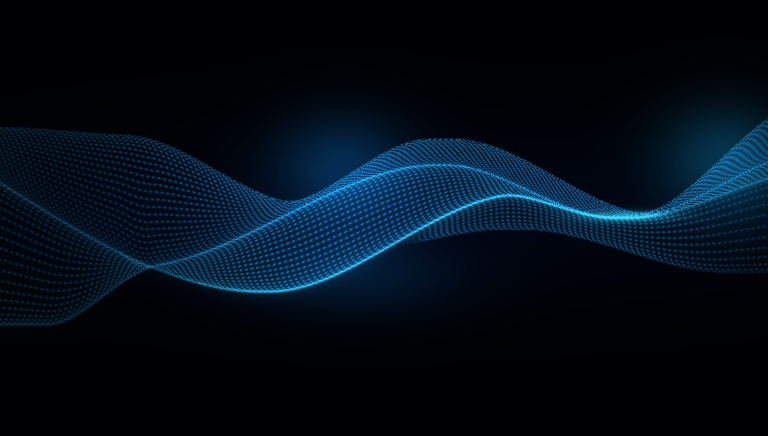
A WebGL 1 fragment shader for this background:

```glsl
precision highp float;
// A folded sheet of glowing dots rolling across a dark blue backdrop.
// Four wavy edges, chained from smooth steps, bound three translucent folds;
// each fold carries rows of dots that crowd together toward its edges.
uniform vec2 u_resolution;

const float PI = 3.14159;

// Wave edges: height over the middle line, in canvas widths
float crestEdge(float x) {
  return 0.118 - 0.010 * smoothstep(0.0, 0.18, x) - 0.090 * smoothstep(0.16, 0.40, x)
    + 0.085 * smoothstep(0.36, 0.56, x) - 0.100 * smoothstep(0.59, 0.86, x)
    + 0.150 * smoothstep(0.82, 1.06, x);
}

float innerEdge(float x) {
  return -0.139 + 0.075 * smoothstep(0.06, 0.21, x) + 0.133 * smoothstep(0.17, 0.57, x)
    - 0.068 * smoothstep(0.58, 0.80, x) + 0.085 * smoothstep(0.82, 1.06, x);
}

float frontEdge(float x) {
  return 0.194 - 0.290 * smoothstep(-0.35, 0.34, x) + 0.127 * smoothstep(0.35, 0.68, x)
    - 0.031 * smoothstep(0.65, 0.80, x) + 0.060 * smoothstep(0.82, 1.06, x);
}

float lowerEdge(float x) {
  return -0.035 + 0.020 * smoothstep(0.50, 0.65, x) - 0.056 * smoothstep(0.68, 0.95, x);
}

// Soft round glow with separate radii
float glow(vec2 p, vec2 center, vec2 radius) {
  vec2 d = (p - center) / radius;
  return exp(-dot(d, d));
}

// Thin bright line with a faint halo
float rim(float d) {
  return exp(-d * d / 0.000004) + 0.25 * exp(-abs(d) / 0.008);
}

// One fold between two edges: x = dots, y = coverage
vec2 fold(vec2 p, float top, float bottom, float rows) {
  float span = bottom - top;
  span = (span < 0.0 ? -1.0 : 1.0) * max(abs(span), 0.002);
  float s = clamp((p.y - top) / span, 0.0, 1.0);
  float cover = smoothstep(-0.002, 0.001, min(p.y - min(top, bottom), max(top, bottom) - p.y));

  // Cosine spacing packs the rows near both edges
  float row = min(floor(acos(1.0 - 2.0 * s) / PI * rows), rows - 1.0) + 0.5;
  float center = 0.5 - 0.5 * cos(PI * row / rows);
  float column = fract(p.x * 138.0 + 4.0 * center + 0.5 * row) - 0.5;
  vec2 d = vec2(column / 138.0, (s - center) * span);
  d /= vec2(0.0023, 0.0016);
  return vec2(exp(-dot(d, d)), 1.0) * cover;
}

void main() {
  vec2 p = (gl_FragCoord.xy - vec2(0.0, 0.5 * u_resolution.y)) / u_resolution.x;
  float x = p.x;
  float crest = crestEdge(x);
  float inner = innerEdge(x);
  float front = frontEdge(x);
  float lower = lowerEdge(x);

  // Backdrop: near black, with a navy haze and lights behind the wave
  vec3 color = vec3(0.0, 0.001, 0.006);
  color += vec3(0.002, 0.018, 0.065) * glow(p, vec2(0.56, 0.01), vec2(0.50, 0.115));
  color += vec3(0.015, 0.16, 0.27) * glow(p, vec2(0.445, 0.065), vec2(0.085, 0.068));
  color += vec3(0.02, 0.20, 0.28) * glow(p, vec2(0.945, 0.075), vec2(0.085, 0.070));
  color += vec3(0.01, 0.09, 0.16) * glow(p, vec2(0.46, -0.075), vec2(0.13, 0.050));

  // Folds fade toward the left and the lower right
  float light = mix(0.42, 1.0, smoothstep(0.05, 0.38, x)) * (1.0 - 0.30 * smoothstep(0.86, 1.0, x));
  float tail = smoothstep(0.51, 0.58, x);
  float backBottom = mix(max(inner, front), inner, smoothstep(0.15, 0.22, x));
  vec2 back = fold(p, crest, backBottom, 26.0);
  vec2 middle = fold(p, inner, front, 20.0);
  vec2 under = fold(p, front, lower, 13.0) * tail * (1.0 - 0.35 * smoothstep(0.8, 1.0, x));
  under *= smoothstep(-0.003, 0.003, front - lower);

  // Translucent body, strongest around the central swell
  float swell = glow(p, vec2(0.48, 0.01), vec2(0.24, 0.14));
  color += vec3(0.003, 0.028, 0.065) * back.y * light;
  color += vec3(0.006, 0.055, 0.100) * middle.y * (0.25 + swell);
  color += vec3(0.003, 0.025, 0.045) * under.y;

  // Dots
  float depth = smoothstep(crest + 0.02, backBottom - 0.02, p.y);
  float dots = back.x * mix(0.85, 0.55, depth) + middle.x * 0.75 + under.x * 0.60;
  color += vec3(0.10, 0.43, 0.58) * dots * light;

  // Bright creases where the sheet turns over
  float frontLight = 0.20 + 0.75 * smoothstep(0.18, 0.36, x) * (1.0 - smoothstep(0.72, 0.90, x));
  float innerLight = 0.18 + 0.30 * smoothstep(0.15, 0.35, x) * (1.0 - smoothstep(0.60, 0.90, x));
  color += vec3(0.10, 0.42, 0.52) * rim(p.y - front) * frontLight;
  color += vec3(0.07, 0.33, 0.46) * rim(p.y - inner) * innerLight;
  color += vec3(0.12, 0.36, 0.40) * glow(p, vec2(0.82, 0.002), vec2(0.055, 0.007));

  gl_FragColor = vec4(min(color, vec3(0.42, 0.84, 0.92)), 1.0);
}
```
